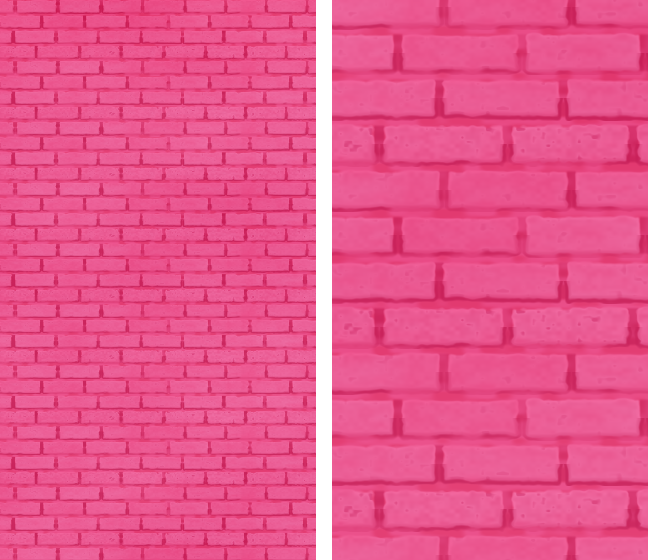
Left, the full canvas; right, a detail of the centre.
Reproduce this texture procedurally as a Shadertoy shader.

```glsl
float hash(vec2 p) {
    return fract(sin(dot(p, vec2(127.1, 311.7))) * 43758.5453);
}

// Value noise that wraps vertically after the given number of cells
float noise(vec2 p, float period) {
    vec2 i = floor(p), f = fract(p);
    f = f * f * (3.0 - 2.0 * f);
    float y0 = mod(i.y, period), y1 = mod(i.y + 1.0, period);
    return mix(mix(hash(vec2(i.x, y0)), hash(vec2(i.x + 1.0, y0)), f.x),
               mix(hash(vec2(i.x, y1)), hash(vec2(i.x + 1.0, y1)), f.x), f.y);
}

float roundedBox(vec2 p, vec2 halfSize, float radius) {
    vec2 d = abs(p) - halfSize + radius;
    return length(max(d, 0.0)) + min(max(d.x, d.y), 0.0) - radius;
}

void mainImage(out vec4 fragColor, in vec2 fragCoord) {
    // One unit is one course, counted downwards from the top
    float courses = 36.8;
    vec2 p = vec2(fragCoord.x, iResolution.y - fragCoord.y) / iResolution.y * courses;
    p.y += 0.08;
    float soft = max(0.6 * courses / iResolution.y, 0.03);

    // The bond and its wear repeat every four courses; bricks shorten to the right
    float course = mod(floor(p.y), 4.0);
    float shift = float[4](0.0, -0.383, -0.045, -0.505)[int(course)];
    float across = p.x - 9.39 + 0.1 * (noise(vec2(p.x * 0.45, course * 7.0), 64.0) - 0.5);
    float x = across * (1.0 + 0.0024 * across) / 2.755 - shift;
    vec2 id = vec2(floor(x), course);
    vec2 joint = vec2(floor(x + 0.5), course);
    vec2 local = vec2((fract(x) - 0.5) * 2.722, fract(p.y) - 0.5);

    // Grain at three scales; every fourth course is rougher
    float broad = noise(p * vec2(0.8, 2.0), 8.0);
    float medium = noise(p * vec2(3.0, 6.0) + 31.0, 24.0);
    float fine = noise(p * vec2(9.0, 11.0) + 57.0, 44.0);
    float rough = course == 3.0 ? 1.0 : 0.5;

    // Worn brick outline
    vec2 halfSize = vec2(1.275 - 0.05 * hash(id), 0.41 - 0.03 * hash(id + 9.0));
    float wobble = (medium - 0.5) * 0.07 + (fine - 0.5) * 0.06 * rough;
    float edge = roundedBox(local, halfSize, 0.06) + wobble;
    float brick = 1.0 - smoothstep(-soft, soft, edge);

    // Mortar, close in tone to the bricks
    vec3 mortar = mix(vec3(0.92, 0.31, 0.54), vec3(0.89, 0.24, 0.45), smoothstep(0.25, 0.85, medium));

    // Broken shadow line under each brick
    float below = step(0.0, local.y) * (1.0 - smoothstep(0.05, 0.05 + 2.0 * soft, edge));
    float broken = smoothstep(0.25, 0.65, 0.6 * broad + 0.4 * medium);
    mortar = mix(mortar, vec3(0.80, 0.16, 0.38), below * (0.25 + 0.75 * broken));

    // Upright joints, some of them deep and chipped
    float upright = smoothstep(-0.03, 0.03, abs(local.x) - halfSize.x)
                  * (1.0 - smoothstep(0.36, 0.44, abs(local.y)));
    float depth = 0.25 + 0.6 * hash(joint + 3.0) + 0.4 * (medium - 0.3);
    mortar = mix(mortar, vec3(0.79, 0.14, 0.36), upright * clamp(depth, 0.0, 1.0));

    // Painted face with tone changes, edge shading and pits
    float tone = 0.5 * hash(id + 4.0) + 0.5 * broad + 0.5 * (medium - 0.5);
    vec3 face = mix(vec3(0.92, 0.325, 0.55), vec3(0.925, 0.40, 0.615), tone);
    face += (fine - 0.5) * vec3(0.03, 0.06, 0.055) * rough;
    float rim = smoothstep(-0.1, -0.02, edge);
    face += rim * (local.y < 0.0 ? vec3(0.02) : vec3(-0.03, -0.05, -0.05));
    float pit = smoothstep(0.7, 0.9, fine * 0.6 + medium * 0.4);
    face = mix(face, vec3(0.85, 0.24, 0.47), pit * rough * 0.8);

    vec3 color = mix(mortar, face, brick);

    // Wide uneven light, deeper towards the top
    float cloud = noise(p * 0.22 + 5.0, 512.0) - 0.5;
    color += cloud * vec3(0.015, 0.055, 0.045);
    color.gb -= 0.03 * smoothstep(0.75, 1.0, fragCoord.y / iResolution.y);
    fragColor = vec4(color, 1.0);
}
```
